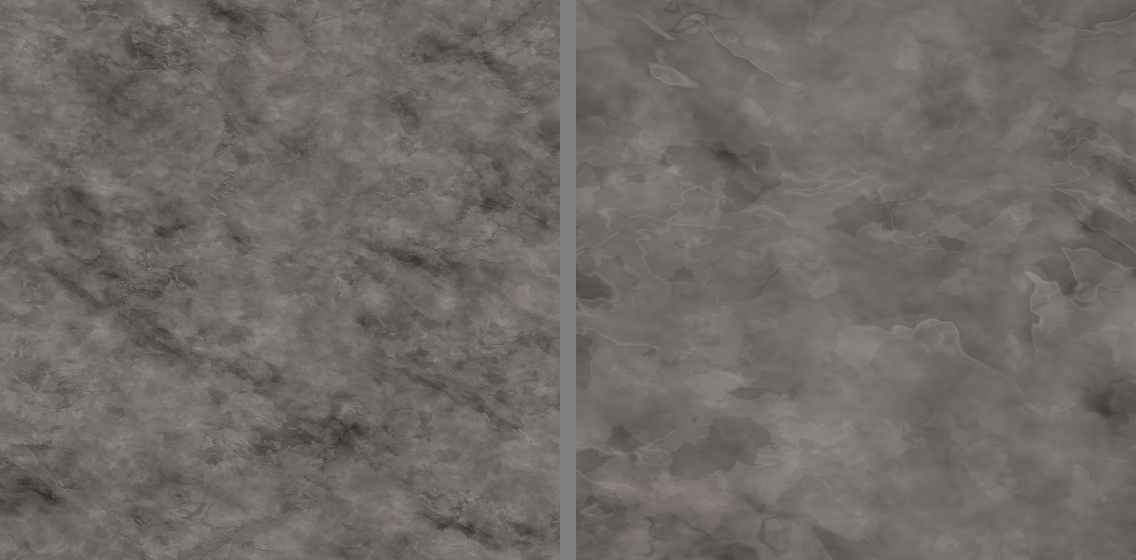
Left: the whole. Right: its middle third, enlarged.
Write a WebGL 2 fragment shader that draws this texture.

```glsl
#version 300 es
precision highp float;
// Weathered grey-brown stone: mottled stains, slanted dark streaks, flaky spots and thin ledges.

uniform vec2 u_resolution;
out vec4 fragColor;

const vec3 STONE = vec3(0.447, 0.424, 0.413);
const vec3 TINT = vec3(1.0, 0.96, 0.98);
const float SLANT = -0.48;

vec2 hash2(vec2 p) {
    vec3 q = fract(p.xyx * vec3(0.1031, 0.1030, 0.0973));
    q += dot(q, q.yzx + 33.33);
    return fract((q.xx + q.yz) * q.zy);
}

vec2 gradient(vec2 cell) {
    float angle = 6.2832 * hash2(cell).x;
    return vec2(cos(angle), sin(angle));
}

// Gradient noise, roughly -0.7 to 0.7
float noise(vec2 p) {
    vec2 i = floor(p), f = fract(p);
    vec2 u = f * f * f * (f * (f * 6.0 - 15.0) + 10.0);
    vec2 e = vec2(1.0, 0.0);
    float low = mix(dot(gradient(i), f), dot(gradient(i + e), f - e), u.x);
    float high = mix(dot(gradient(i + e.yx), f - e.yx), dot(gradient(i + e.xx), f - e.xx), u.x);
    return mix(low, high, u.y);
}

float fbm(vec2 p, int octaves) {
    float sum = 0.0, amp = 0.6;
    for (int i = 0; i < octaves; i++) {
        sum += amp * noise(p);
        p = p * 2.03 + vec2(17.3, 9.1);
        amp *= 0.55;
    }
    return sum;
}

vec2 turn(vec2 p, float a) {
    float c = cos(a), s = sin(a);
    return mat2(c, -s, s, c) * p;
}

// Overlapping round stains, each lighter or darker than the ground
float stains(vec2 p, float edge) {
    vec2 cell = floor(p);
    float sum = 0.0;
    for (int y = -1; y <= 1; y++) {
        for (int x = -1; x <= 1; x++) {
            vec2 id = cell + vec2(x, y);
            vec2 look = hash2(id + 71.0);
            float radius = mix(0.25, 0.72, look.x);
            float d = length(p - id - hash2(id)) - radius;
            sum += (look.y * 2.0 - 1.0) * (1.0 - smoothstep(-edge, edge, d));
        }
    }
    return sum;
}

// Thin bright rim on one side of a contour, fading shade on the other
float ledge(float n, float rim, float fade) {
    float light = 1.0 - smoothstep(0.0, rim, abs(n + rim));
    float shade = smoothstep(-0.3 * rim, 0.7 * rim, n) * exp(-max(n, 0.0) / fade);
    return 0.8 * light - shade;
}

float crack(float n, float width) {
    return 1.0 - smoothstep(0.2 * width, width, abs(n));
}

void main() {
    vec2 p = gl_FragCoord.xy / u_resolution.y;
    vec2 warp = vec2(fbm(p * 7.0 + 3.0, 5), fbm(p * 7.0 + 41.0, 5));
    vec2 ragged = vec2(fbm(p * 70.0, 2), fbm(p * 70.0 + 23.0, 2));
    vec2 w = p + 0.035 * warp + 0.003 * ragged;
    vec2 slanted = turn(w, SLANT);

    // Broad clouds and finer mottling, drawn out sideways
    float tone = 0.105 * fbm(w * vec2(2.6, 4.6) + 5.0, 4);
    tone += 0.110 * fbm(w * vec2(12.0, 17.0) + 31.0, 5);
    tone += 0.060 * fbm(turn(w, -0.15) * vec2(24.0, 75.0) + 7.0, 3);

    // Dark patches, with streaks running down to the right
    float patchField = fbm(slanted * vec2(3.2, 7.0) + 12.0, 4);
    float patches = smoothstep(0.02, 0.28, patchField);
    float streakField = fbm(slanted * vec2(10.0, 34.0) + 54.0, 4);
    float streaks = smoothstep(0.06, 0.13, streakField);
    tone -= patches * (0.052 + 0.060 * streaks);

    // Round stains at three sizes, clearest inside the patches
    vec2 s = p + 0.004 * ragged + 0.012 * warp;
    float clarity = 0.75 + 0.5 * patches;
    tone += 0.021 * clarity * stains(s * 21.0, 0.05);
    tone += 0.021 * clarity * stains(s * 42.0 + 13.0, 0.07);
    tone += 0.016 * clarity * stains(s * 80.0 + 37.0, 0.12);

    // Clustered dark flakes with crisp outlines
    float clusters = smoothstep(-0.08, 0.18, fbm(w * vec2(4.5, 7.0) + 83.0, 3));
    float flakes = smoothstep(0.09, 0.125, fbm(s * vec2(20.0, 29.0) + 19.0, 5));
    tone -= 0.052 * clusters * flakes;
    float pale = smoothstep(0.12, 0.17, fbm(s * vec2(25.0, 31.0) + 63.0, 5));
    tone += 0.034 * pale * (1.0 - 0.5 * patches);

    // Broken ledges and cracks
    float broken = smoothstep(0.0, 0.2, noise(w * vec2(5.0, 7.0) + 91.0));
    float ledges = ledge(fbm(slanted * vec2(3.5, 9.0) + 27.0, 5), 0.012, 0.06);
    tone += 0.060 * broken * ledges;
    float gaps = smoothstep(0.0, 0.25, noise(w * 6.0 + 47.0));
    float rising = fbm(turn(w, 0.25) * vec2(5.0, 11.0) + 66.0, 5);
    tone -= 0.060 * gaps * crack(rising, 0.020);
    float paleVein = fbm(turn(w, -0.2) * vec2(9.0, 21.0) + 38.0, 4);
    tone += 0.045 * (1.0 - gaps) * clusters * crack(paleVein, 0.025);

    // Fine grain and a faint warm cast
    tone += 0.030 * fbm(p * vec2(110.0, 170.0), 2);
    float warmth = smoothstep(0.25, 0.5, noise(p * 7.0 + 29.0));
    vec3 colour = STONE + tone * TINT + warmth * vec3(0.004, -0.001, -0.001);
    fragColor = vec4(clamp(colour, 0.0, 1.0), 1.0);
}
```
